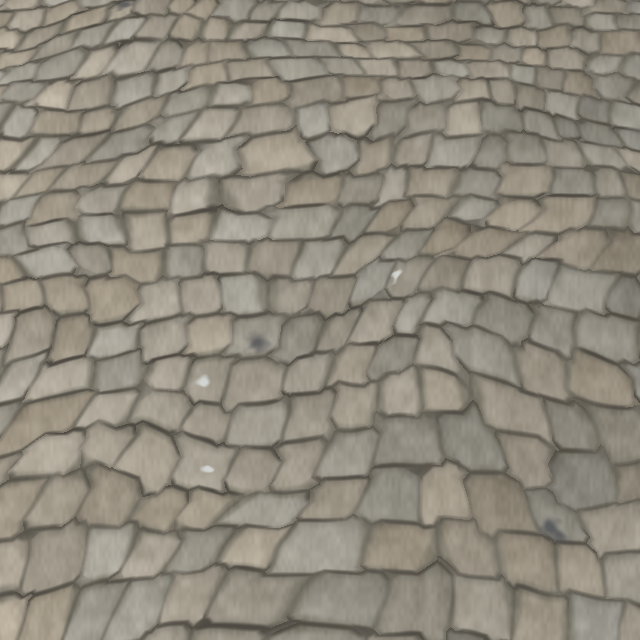
Write a three.js fragment shader that draws this texture.

```glsl
// Worn cobblestone paving receding in soft, low daylight.
varying vec2 vUv;

vec2 hash22(vec2 p) {
  vec3 q = fract(p.xyx * vec3(0.1031, 0.1030, 0.0973));
  q += dot(q, q.yzx + 33.33);
  return fract((q.xx + q.yz) * q.zy);
}

// Two independent channels of smooth value noise.
vec2 noise2(vec2 p) {
  vec2 cell = floor(p);
  vec2 f = fract(p);
  f = f * f * (3.0 - 2.0 * f);
  vec2 low = mix(hash22(cell), hash22(cell + vec2(1.0, 0.0)), f.x);
  vec2 high = mix(hash22(cell + vec2(0.0, 1.0)), hash22(cell + 1.0), f.x);
  return mix(low, high, f.y);
}

// Finds the nearest stone: x is its distance, y the distance to the joint.
vec2 findStone(vec2 ground, out vec2 local, out vec2 stoneId) {
  float nearest = 9.0;
  float second = 9.0;
  local = vec2(0.0);
  stoneId = vec2(0.0);
  for (int j = -1; j <= 1; j++) {
    float row = floor(ground.y) + float(j);
    float shift = hash22(vec2(row, 7.0)).x;
    float column = floor(ground.x - shift);
    for (int i = -1; i <= 1; i++) {
      vec2 id = vec2(column + float(i), row);
      vec2 jitter = hash22(id) - 0.5;
      vec2 variety = hash22(id + 71.0) - 0.5;
      vec2 centre = id + vec2(shift + 0.5, 0.5) + jitter * vec2(0.34, 0.26);
      float angle = 0.8 * (noise2(id * 0.35).x - 0.5) + 0.35 * variety.x;
      float c = cos(angle);
      float s = sin(angle);
      vec2 l = mat2(c, -s, s, c) * (ground - centre);
      l.x += l.y * jitter.y * 0.5;
      vec2 edge = abs(l) - vec2(0.42, 0.41) - variety.yx * vec2(0.3, 0.18);
      float d = max(edge.x, edge.y);
      if (d < nearest) {
        second = nearest;
        nearest = d;
        local = l;
        stoneId = id;
      } else {
        second = min(second, d);
      }
    }
  }
  return vec2(nearest, 0.5 * (second - nearest));
}

void main() {
  // Perspective ground with arched rows and uneven laying.
  float bend = vUv.x - 0.55;
  float depth = 2.3 - vUv.y - 0.15 * bend * bend;
  vec2 ground = vec2(24.0 * (vUv.x - 0.95), 53.0) / depth;
  ground += 1.3 * (noise2(ground * 0.3) - 0.5);
  ground += 0.08 * (noise2(ground * 2.2) - 0.5);
  float blur = 0.16 / (depth * depth);

  vec2 local;
  vec2 stoneId;
  vec2 stone = findStone(ground, local, stoneId);
  vec2 tone = hash22(stoneId + 23.0);
  vec2 rarity = hash22(stoneId + 131.0);

  // Stone faces: warm on the left, duller and greyer on the right.
  vec3 color = vec3(0.622, 0.597, 0.545);
  color += 0.105 * (tone.x - 0.5) + mix(0.045, -0.045, vUv.x);
  color += vec3(0.028, 0.0, -0.028) * (tone.y - 0.35 - 0.3 * vUv.x);
  color -= 0.05 * local.y;

  // Earth in the wider gaps.
  float earth = smoothstep(-0.02, 0.1 + blur, stone.x);
  color = mix(color, vec3(0.51, 0.495, 0.44), 0.8 * earth);

  // Mottling and fine grain.
  color += 0.07 * (noise2(vUv * vec2(55.0, 45.0)).x - 0.5);
  color += 0.045 * (noise2(vUv * vec2(210.0, 90.0)).y - 0.5);

  // Joints: dark below the stones, faint between neighbours in a row.
  float level = smoothstep(-0.12, 0.12, abs(local.y) - abs(local.x));
  float upper = smoothstep(-0.1, 0.3, local.y);
  float spill = 1.0 - smoothstep(0.0, 0.18 + blur, stone.y);
  color *= 1.0 - spill * mix(0.04, 0.13, upper);
  float width = 0.04 + blur;
  float joint = 1.0 - smoothstep(0.1 * width, width, stone.y);
  float strength = mix(0.3, 0.8, level) * (0.4 + 0.95 * noise2(ground * 1.7).x);
  color = mix(color, vec3(0.31, 0.295, 0.265), min(joint * strength, 1.0));

  // A few dark hollows at the stone edges and small pale chips.
  float spot = length(local - 0.8 * (tone - 0.5)) + 0.25 * (noise2(ground * 6.0).x - 0.5);
  float hollow = step(0.988, rarity.x) * (1.0 - smoothstep(0.0, 0.28 + blur, spot));
  float chip = step(rarity.y, 0.006) * (1.0 - smoothstep(0.0, 0.12 + blur, spot));
  color = mix(color, vec3(0.28, 0.29, 0.31), 0.75 * hollow);
  color = mix(color, vec3(0.82, 0.83, 0.82), chip);

  gl_FragColor = vec4(color, 1.0);
}
```
